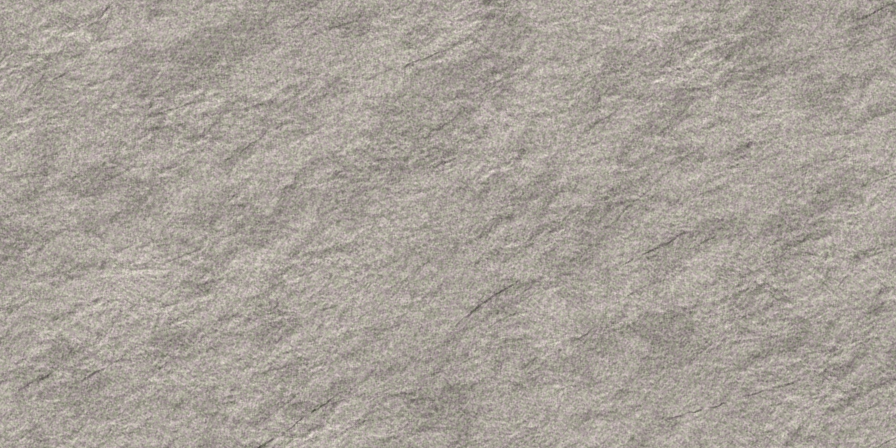
Give the GLSL for this texture, as a Shadertoy shader.

```glsl
// Rough grey slate with ragged slanted veins, small crisp flakes, sand grain and thin cracks.
#define BEDDING_ANGLE 0.46
#define RELIEF_SCALE 54.0
#define RELIEF_DEPTH 0.33
#define GRAIN_SCALE 290.0
#define GRAIN_DEPTH 0.20
#define MOTTLE_DEPTH 0.12
#define VEIN_DEPTH 0.075
#define CRACK_WIDTH 0.0038
#define CRACK_DEPTH 0.17
#define CRACK_SHARE 0.5
#define TINT_DEPTH 0.06
#define STONE_COLOR vec3(0.685, 0.657, 0.625)

float hash(vec2 p) {
    return fract(sin(dot(p, vec2(127.1, 311.7))) * 43758.5453);
}

float valueNoise(vec2 p) {
    vec2 cell = floor(p), f = fract(p);
    vec2 w = f * f * (3.0 - 2.0 * f);
    float low = mix(hash(cell), hash(cell + vec2(1.0, 0.0)), w.x);
    float high = mix(hash(cell + vec2(0.0, 1.0)), hash(cell + 1.0), w.x);
    return mix(low, high, w.y);
}

// Octaves are turned against each other to hide the lattice.
float fbm(vec2 p) {
    const mat2 turn = mat2(1.6, 1.2, -1.2, 1.6);
    float sum = 0.0, total = 0.0, amplitude = 0.5;
    for (int i = 0; i < 4; i++) {
        sum += amplitude * valueNoise(p);
        total += amplitude;
        p = turn * p + 17.3;
        amplitude *= 0.6;
    }
    return sum / total;
}

// Coordinates along and across a slanted direction.
vec2 slant(vec2 p, float angle) {
    vec2 along = vec2(cos(angle), sin(angle));
    return vec2(dot(p, along), dot(p, vec2(-along.y, along.x)));
}

// Flakes: sharp ridges laid over softer lumps, loosely along the bedding.
float reliefHeight(vec2 p) {
    vec2 q = slant(p, BEDDING_ANGLE * 0.6) * vec2(0.7, 1.0) * RELIEF_SCALE;
    q += 1.5 * vec2(valueNoise(q * 0.4 + 9.0), valueNoise(q * 0.4 + 40.0));
    float ridges = 1.0 - abs(2.0 * valueNoise(q * 0.9 + 60.0) - 1.0);
    return fbm(q + 5.0) + 0.25 * ridges;
}

// One short tapering crack per grid cell, bent by noise and broken up.
float cracks(vec2 p, vec2 cellSize, float seed) {
    vec2 bend = vec2(0.0, 0.024 * (fbm(p * 16.0 + seed) - 0.5));
    vec2 q = slant(p, BEDDING_ANGLE + 0.05) + bend;
    vec2 home = floor(q / cellSize);
    float dark = 0.0;
    for (int j = -1; j <= 1; j++) {
        for (int i = -1; i <= 1; i++) {
            vec2 cell = home + vec2(i, j);
            vec2 id = cell + seed;
            vec2 center = (cell + vec2(hash(id), hash(id + 3.7))) * cellSize;
            vec2 d = slant(q - center, 0.5 * (hash(id + 8.1) - 0.5));
            float halfLength = cellSize.x * mix(0.25, 0.7, hash(id + 5.3));
            float taper = 1.0 - smoothstep(0.3, 1.0, abs(d.x) / halfLength);
            float line = 1.0 - smoothstep(0.15 * CRACK_WIDTH, CRACK_WIDTH, abs(d.y));
            float strength = step(hash(id + 1.9), CRACK_SHARE) * mix(0.3, 1.0, hash(id + 6.6));
            dark = max(dark, line * taper * strength);
        }
    }
    return dark * smoothstep(0.2, 0.5, valueNoise(p * 38.0 + seed));
}

void mainImage(out vec4 fragColor, in vec2 fragCoord) {
    vec2 p = fragCoord / iResolution.y;
    vec2 bedding = slant(p, BEDDING_ANGLE);

    // Soft clouds, and ragged grey veins along the bedding
    float mottle = fbm(p * vec2(4.0, 5.5) + 31.0) - 0.5;
    float warp = fbm(p * 8.0 + 3.0);
    float veinNoise = fbm(bedding * vec2(9.0, 24.0) + vec2(0.0, 3.0 * warp));
    float vein = smoothstep(0.47, 0.68, veinNoise + 0.25 * mottle);

    // Relief lit from the upper left, rougher in some patches
    vec2 toLight = vec2(-0.0018, 0.0042);
    float slope = reliefHeight(p) - reliefHeight(p + toLight);
    float roughness = mix(0.65, 1.35, valueNoise(bedding * vec2(5.0, 9.0) + 70.0));

    // Sandy grain from two crossed layers
    float grain = valueNoise(slant(p, 0.9) * GRAIN_SCALE)
                + 0.6 * valueNoise(slant(p, 0.35) * GRAIN_SCALE * 0.8 + 25.0) - 0.8;

    float light = MOTTLE_DEPTH * mottle - VEIN_DEPTH * vein
                + RELIEF_DEPTH * roughness * slope + GRAIN_DEPTH * 0.85 * grain;
    float crack = max(cracks(p, vec2(0.34, 0.15), 11.0),
                      0.6 * cracks(p, vec2(0.16, 0.08), 47.0));
    light -= CRACK_DEPTH * crack;

    // Pinkish and olive specks
    float tint = valueNoise(slant(p, 0.6) * GRAIN_SCALE * 0.6 + 90.0) - 0.5;
    vec3 color = STONE_COLOR + light * vec3(1.03, 1.0, 0.96);
    color += TINT_DEPTH * tint * vec3(0.5, -0.6, 0.9);
    fragColor = vec4(clamp(color, 0.0, 1.0), 1.0);
}
```
